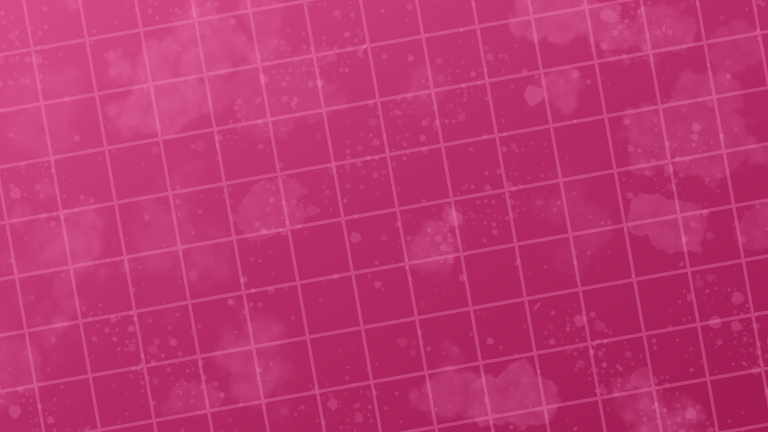
Write a WebGL 2 fragment shader that draws this pattern.

```glsl
#version 300 es
precision highp float;

uniform vec2 u_resolution;
out vec4 fragColor;

vec2 hash2(vec2 c) {
  return fract(sin(vec2(dot(c, vec2(127.1, 311.7)), dot(c, vec2(269.5, 183.3)))) * 43758.5);
}

// Distance to the nearest jittered cell point
float cellular(vec2 p) {
  vec2 base = floor(p);
  float nearest = 2.0;
  for (int y = -1; y <= 1; y++)
    for (int x = -1; x <= 1; x++) {
      vec2 c = base + vec2(x, y);
      nearest = min(nearest, length(p - c - hash2(c)));
    }
  return nearest;
}

// Layered cellular noise, centred on zero
float raggedness(vec2 p) {
  float sum = -0.4, amp = 0.5;
  for (int i = 0; i < 4; i++) {
    sum += amp * cellular(p);
    p = mat2(1.6, 1.2, -1.2, 1.6) * p + 7.3;
    amp *= 0.5;
  }
  return sum;
}

// Overlapping watercolour blots, one per jittered cell
float stains(vec2 p, float rag) {
  vec2 q = p * 3.6 + vec2(2.0, 5.0);
  vec2 base = floor(q);
  float clear = 1.0;
  for (int y = -1; y <= 1; y++)
    for (int x = -1; x <= 1; x++) {
      vec2 c = base + vec2(x, y);
      vec2 size = hash2(c + 37.0);
      vec2 d = q - c - 0.1 - 0.8 * hash2(c);
      d *= mix(vec2(0.8, 1.2), vec2(1.2, 0.8), size.y);
      float edge = length(d) / mix(0.22, 0.56, size.x) + 1.7 * rag;
      float softness = mix(0.12, 0.75, size.y);
      float body = 1.0 - smoothstep(1.0 - softness, 1.0, edge);
      clear *= 1.0 - body * mix(0.4, 0.85, hash2(c + 71.0).x);
    }
  return 1.0 - clear;
}

// Splattered droplets in four sizes, gathered in clumps
float droplets(vec2 p, float pixel) {
  float clump = sin(p.x * 9.0 + 2.0 * sin(p.y * 5.0)) * sin(p.y * 11.0 + 2.0 * sin(p.x * 4.0) + 1.0);
  float density = 0.07 + 0.5 * smoothstep(0.25, 0.85, clump);
  float paint = 0.0, scale = 11.0;
  for (int i = 0; i < 4; i++) {
    vec2 q = p * scale + 13.7 * float(i);
    vec2 c = floor(q);
    vec2 kind = hash2(c + 5.0);
    float radius = mix(0.08, 0.28, kind.y * kind.y);
    vec2 d = q - c - mix(vec2(radius + 0.05), vec2(0.95 - radius), hash2(c));
    float angle = atan(d.y, d.x);
    float wobble = 1.0 + 0.08 * sin(3.0 * angle + 40.0 * kind.x) + 0.05 * sin(5.0 * angle + 60.0 * kind.y);
    float aa = pixel * scale;
    float dot_ = 1.0 - smoothstep(-aa, aa, length(d) - radius * wobble);
    float present = step(kind.x, density * (i == 0 ? 0.5 : 1.0));
    paint = max(paint, dot_ * present * mix(0.4, 1.0, hash2(c + 19.0).x));
    scale *= 1.75;
  }
  return paint;
}

// Tilted square grid
float gridLines(vec2 p, float pixel) {
  vec2 g = mat2(0.985, -0.174, 0.174, 0.985) * p / 0.128 - vec2(0.78, 0.72);
  vec2 d = abs(fract(g + 0.5) - 0.5) * 0.128;
  vec2 cover = 1.0 - smoothstep(0.0036 - 0.6 * pixel, 0.0036 + 0.6 * pixel, d);
  return max(cover.x, cover.y);
}

void main() {
  vec2 uv = gl_FragCoord.xy / u_resolution;
  vec2 p = gl_FragCoord.xy / u_resolution.y;
  float pixel = 1.0 / u_resolution.y;
  vec3 paleRose = vec3(1.0, 0.6, 0.8);

  // Diagonal gradient from upper left to lower right
  float t = uv.x + 1.0 - uv.y;
  vec3 color = mix(vec3(0.84, 0.30, 0.53), vec3(0.71, 0.17, 0.40), min(t, 1.0));
  color = mix(color, vec3(0.63, 0.10, 0.32), max(t - 1.0, 0.0));

  // Washes with grainy pigment
  float rag = raggedness(p * 9.0);
  float grain = 0.9 - 1.2 * raggedness(p * 23.0 + 4.0);
  color = mix(color, paleRose, 0.26 * stains(p, rag) * clamp(grain, 0.4, 1.2));
  color = mix(color, paleRose, 0.24 * droplets(p, pixel));

  color = mix(color, paleRose, 0.29 * gridLines(p, pixel));
  fragColor = vec4(color, 1.0);
}
```
